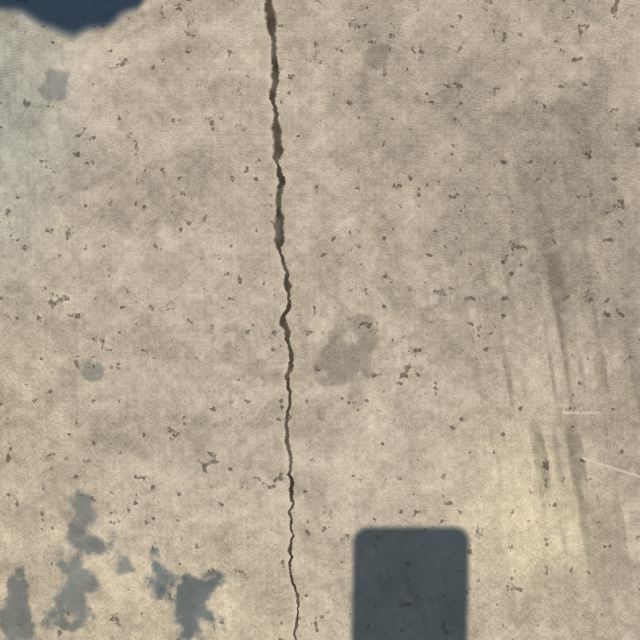
Reproduce this texture procedurally as a three.js fragment shader.

```glsl
// Weathered sunlit concrete: layered noise stains, flecks and slanted streaks,
// split by a jagged vertical crack, with blue damp patches and two soft shadows.
// Broad tones are placed by soft blobs; fbm noise breaks up every edge.
varying vec2 vUv;

const vec3 CONCRETE = vec3(0.735, 0.682, 0.605);
const vec3 SAND = vec3(0.83, 0.77, 0.65);
const vec3 PALE = vec3(0.85, 0.80, 0.72);
const vec3 DAMP = vec3(0.40, 0.43, 0.43);
const vec3 HAZE = vec3(0.62, 0.64, 0.60);
const vec3 CRACK_DARK = vec3(0.23, 0.20, 0.17);
const vec3 BLOCK_SHADE = vec3(0.275, 0.305, 0.315);
const vec3 CORNER_SHADE = vec3(0.20, 0.255, 0.32);
const float CRACK_WIDTH = 0.0062;
const float SHADOW_BLUR = 0.007;

float hash(vec2 p) {
  return fract(sin(dot(p, vec2(127.1, 311.7))) * 43758.5453);
}

float noise(vec2 p) {
  vec2 i = floor(p), f = fract(p);
  f = f * f * (3.0 - 2.0 * f);
  return mix(mix(hash(i), hash(i + vec2(1.0, 0.0)), f.x),
             mix(hash(i + vec2(0.0, 1.0)), hash(i + 1.0), f.x), f.y);
}

float fbm(vec2 p) {
  float sum = 0.0, amp = 0.5;
  for (int i = 0; i < 5; i++) {
    sum += amp * noise(p);
    p = mat2(1.6, 1.2, -1.2, 1.6) * p + 7.3;
    amp *= 0.5;
  }
  return sum / 0.97;
}

// Soft elliptical falloff, 1 at the centre
float blob(vec2 p, vec2 centre, vec2 radius) {
  vec2 d = (p - centre) / radius;
  return exp(-dot(d, d));
}

// Ragged stain with a noisy outline
float stain(vec2 p, vec2 centre, vec2 radius, float rough) {
  float d = length((p - centre) / radius) + (rough - 0.5) * 2.4;
  return 1.0 - smoothstep(0.55, 1.15, d);
}

float scratch(vec2 p, vec2 a, vec2 b) {
  vec2 ab = b - a;
  float h = clamp(dot(p - a, ab) / dot(ab, ab), 0.0, 1.0);
  return 1.0 - smoothstep(0.0008, 0.0035, length(p - a - ab * h));
}

float roundedBox(vec2 p, vec2 halfSize, float r) {
  vec2 q = abs(p) - halfSize + r;
  return length(max(q, 0.0)) + min(max(q.x, q.y), 0.0) - r;
}

// Mottled slab: broad light and dark areas, then texture
vec3 slab(vec2 p) {
  vec2 warp = vec2(fbm(p * 9.0), fbm(p * 9.0 + 31.0)) - 0.5;
  vec2 q = p + warp * 0.07;
  float cloud = fbm(q * 7.0), mottle = fbm(q * 26.0 + 11.0), fine = fbm(p * 95.0);
  float tone = 1.0 + 0.20 * (cloud - 0.5) + 0.26 * (mottle - 0.5) + 0.20 * (fine - 0.5);
  tone += 0.13 * (noise(p * 390.0) - 0.5);
  tone -= 0.13 * blob(q, vec2(0.82, 0.80), vec2(0.20, 0.20));
  tone -= 0.07 * blob(q, vec2(0.95, 0.55), vec2(0.14, 0.30));
  tone -= 0.07 * blob(q, vec2(0.22, 0.42), vec2(0.17, 0.22));
  tone += 0.04 * blob(q, vec2(0.52, 0.62), vec2(0.14, 0.22));
  vec3 col = CONCRETE * tone;
  col = mix(col, SAND * tone, 0.75 * blob(q, vec2(0.84, 0.18), vec2(0.13, 0.20)));
  col = mix(col, SAND * tone, 0.55 * blob(q, vec2(0.20, 0.0), vec2(0.45, 0.20)));
  col = mix(col, SAND * tone, 0.40 * blob(q, vec2(0.0, 0.33), vec2(0.13, 0.22)));
  col = mix(col, HAZE * tone, 0.65 * blob(q, vec2(0.0, 0.83), vec2(0.11, 0.22)));

  // Slanted dark streaks on the right
  vec2 s = vec2(p.x + 0.16 * p.y, p.y);
  float streak = smoothstep(0.52, 0.82, noise(s * vec2(85.0, 7.0)) * 0.65 + mottle * 0.45);
  float zone = blob(s, vec2(0.94, 0.38), vec2(0.13, 0.30));
  col *= 1.0 - 0.27 * streak * zone;

  // Pale flecks and veins
  float fleck = smoothstep(0.55, 0.70, fbm(q * 58.0 + 5.0));
  float fleckZone = 0.18 + 0.6 * blob(p, vec2(0.34, 0.40), vec2(0.13, 0.18))
                  + 0.6 * blob(p, vec2(0.68, 0.45), vec2(0.16, 0.13));
  col = mix(col, PALE, 0.65 * fleck * fleckZone);
  float vein = 1.0 - smoothstep(0.0, 0.045, abs(fbm(q * 13.0 + 2.0) - 0.5));
  col = mix(col, PALE, vein * 0.38 * blob(p, vec2(0.23, 0.86), vec2(0.20, 0.16)));
  float marks = scratch(p, vec2(0.91, 0.284), vec2(1.0, 0.255))
              + scratch(p, vec2(0.88, 0.355), vec2(0.935, 0.355));
  col = mix(col, PALE, 0.65 * clamp(marks, 0.0, 1.0));

  // Small dark pits
  float pit = smoothstep(0.69, 0.82, fbm(p * 75.0 + 19.0));
  return col * (1.0 - 0.35 * pit);
}

vec3 addStains(vec3 col, vec2 p) {
  float rough = fbm(p * 34.0 + 3.0);
  float damp = stain(p, vec2(0.315, 0.045), vec2(0.042, 0.050), rough);
  damp = max(damp, stain(p, vec2(0.248, 0.105), vec2(0.026, 0.040), rough));
  damp = max(damp, 0.8 * stain(p, vec2(0.120, 0.095), vec2(0.045, 0.080), rough));
  damp = max(damp, 0.8 * stain(p, vec2(0.025, 0.040), vec2(0.022, 0.060), rough));
  damp = max(damp, 0.7 * stain(p, vec2(0.132, 0.205), vec2(0.026, 0.030), rough));
  damp = max(damp, 0.7 * stain(p, vec2(0.190, 0.110), vec2(0.022, 0.025), rough));
  damp = max(damp, 0.5 * stain(p, vec2(0.150, 0.418), vec2(0.018, 0.017), rough));
  damp = max(damp, 0.5 * stain(p, vec2(0.085, 0.865), vec2(0.020, 0.022), rough));
  float worn = stain(p, vec2(0.525, 0.435), vec2(0.035, 0.065), rough);
  worn = max(worn, stain(p, vec2(0.570, 0.465), vec2(0.020, 0.045), rough));
  worn = max(worn, stain(p, vec2(0.592, 0.910), vec2(0.035, 0.018), rough));
  col = mix(col, DAMP * (0.75 + 0.5 * rough), 0.85 * damp);
  return col * (1.0 - 0.17 * worn);
}

// Jagged crack, wide at the top and thinning downward, with a lit lip
vec3 addCrack(vec3 col, vec2 p) {
  float t = 1.0 - p.y;
  float centre = 0.424 + 0.058 * t - 0.020 * t * t;
  centre += 0.014 * (noise(vec2(p.y * 32.0, 4.0)) - 0.5);
  centre += 0.011 * (fbm(p * vec2(50.0, 85.0)) - 0.5);
  float width = CRACK_WIDTH * mix(1.0, 0.38, smoothstep(0.35, 0.75, t));
  width *= 0.25 + 1.2 * noise(vec2(p.y * 43.0, 9.0));
  float d = p.x - centre;
  float gap = 1.0 - smoothstep(width * 0.45, width + 0.0018, abs(d));
  float lip = blob(vec2(d, 0.0), vec2(-width - 0.003, 0.0), vec2(0.004, 1.0));
  col = mix(col, PALE, 0.35 * lip);
  return mix(col, CRACK_DARK, gap * (0.55 + 0.4 * noise(p * vec2(90.0, 60.0))));
}

vec3 addShadows(vec3 col, vec2 p) {
  float light = dot(col, vec3(0.333)) / 0.67;
  vec2 b = p - vec2(0.6415 + 0.02 * (p.y - 0.1), 0.0);
  float block = 1.0 - smoothstep(-SHADOW_BLUR, SHADOW_BLUR, roundedBox(b, vec2(0.090, 0.176), 0.024));
  float x = p.x - 0.117;
  float edge = 0.945 + max(max(-0.37 * x, 0.40 * x), 1.6 * (x - 0.073));
  edge += 0.014 * (noise(p * 30.0) - 0.5);
  float corner = smoothstep(-0.013, 0.013, p.y - edge);
  col = mix(col, BLOCK_SHADE * (0.45 + 0.55 * light), block);
  return mix(col, CORNER_SHADE * (0.5 + 0.5 * light), corner);
}

void main() {
  vec3 col = addStains(slab(vUv), vUv);
  col = addCrack(col, vUv);
  gl_FragColor = vec4(addShadows(col, vUv), 1.0);
}
```
